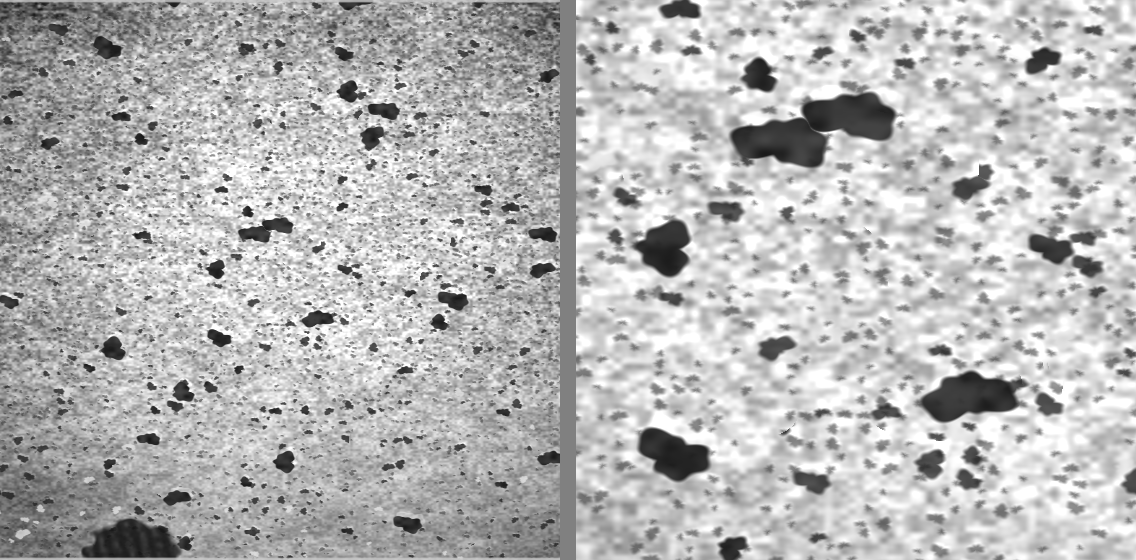
Left: the whole. Right: its middle third, enlarged.
This texture is drawn by a three.js fragment shader. Its source:

```glsl
// Grey stony desert seen from above, bright in the middle and dim at the rim.
// Stretched value noise makes the sand; jittered cells scatter specks, pebbles
// and rocks, each with a dark ragged body and a pale upper edge.
varying vec2 vUv;

const vec2 GLOW_CENTER = vec2(0.55, 0.54);
const float GLOW_LEVEL = 0.87;
const float GLOW_FALLOFF = 0.90;
const float EDGE_SOFTNESS = 0.0021;
const float CELL_FLATTEN = 1.45;
const float SPECK_CELLS = 88.0;
const float PEBBLE_CELLS = 43.0;
const float ROCK_CELLS = 17.0;
const float CHIP_CELLS = 36.0;
const float ROCK_SHADE = 0.06;
const float CHIP_SHADE = 0.90;
const vec2 MOUND_CENTER = vec2(0.235, -0.005);
const vec2 MOUND_RADII = vec2(0.088, 0.078);

float hash(vec2 p) {
  vec3 q = fract(vec3(p.xyx) * 0.1031);
  q += dot(q, q.yzx + 33.33);
  return fract((q.x + q.y) * q.z);
}

float valueNoise(vec2 p) {
  vec2 cell = floor(p);
  vec2 f = fract(p);
  f = f * f * (3.0 - 2.0 * f);
  float low = mix(hash(cell), hash(cell + vec2(1.0, 0.0)), f.x);
  float high = mix(hash(cell + vec2(0.0, 1.0)), hash(cell + vec2(1.0)), f.x);
  return mix(low, high, f.y);
}

// Soft ragged disc; the wobble of its rim depends on the phase.
float stone(vec2 d, float radius, float phase, float soft) {
  float angle = atan(d.y, d.x + 0.0001);
  float rim = 1.0 + 0.24 * sin(2.0 * angle + phase)
            + 0.15 * sin(3.0 * angle + phase * 2.3)
            + 0.08 * sin(7.0 * angle + phase * 3.7);
  return 1.0 - smoothstep(-soft, soft, length(d) - radius * rim);
}

// Scattered stones: x is the body, y the lit strip above it.
vec2 scatter(vec2 uv, float cells, float density, float seed) {
  vec2 p = uv * vec2(cells, cells * CELL_FLATTEN);
  vec2 home = floor(p);
  float soft = EDGE_SOFTNESS * cells;
  vec2 cover = vec2(0.0);
  for (int j = -1; j <= 1; j++) {
    for (int i = -1; i <= 1; i++) {
      vec2 cell = home + vec2(float(i), float(j));
      vec2 key = cell + seed;
      float present = step(hash(key + 7.7), density);
      vec2 jitter = vec2(hash(key + 19.3), hash(key + 41.9));
      vec2 d = p - cell - 0.2 - 0.6 * jitter;
      float pick = hash(key + 63.1);
      float radius = mix(0.15, 0.42, pick * pick);
      float phase = 6.2832 * hash(key + 87.5);
      float body = stone(d, radius, phase, soft);
      float lit = stone(d - radius * vec2(0.25, 0.55), radius, phase, soft);
      cover = max(cover, present * vec2(body, lit));
    }
  }
  return vec2(cover.x, cover.y * (1.0 - cover.x));
}

// Broad light, streaks and fine grain of the sand.
float sand(vec2 uv, float farness) {
  vec2 fromGlow = uv - GLOW_CENTER;
  float light = GLOW_LEVEL - GLOW_FALLOFF * dot(fromGlow, fromGlow);
  float streaks = valueNoise(uv * vec2(5.0, 17.0) + 3.0) - 0.5;
  float ripples = valueNoise(uv * vec2(24.0, 62.0) + 11.0) - 0.5;
  float grain = valueNoise(uv * vec2(112.0, 185.0) + 29.0) - 0.5;
  float dust = valueNoise(uv * vec2(215.0, 290.0) + 53.0) - 0.5;
  float horizon = smoothstep(0.86, 1.0, uv.y);
  light += streaks * mix(0.10, 0.26, horizon) + ripples * 0.13;
  light += (grain * 0.32 + dust * 0.24) * mix(0.55, 1.15, farness);
  return light - 0.07 * horizon;
}

void main() {
  vec2 uv = vUv;
  float farness = smoothstep(0.05, 0.55, uv.y);
  float shade = sand(uv, farness);

  // Stones, from the finest to the largest
  float clumps = valueNoise(uv * vec2(9.0, 14.0) + 71.0);
  float speckDensity = mix(0.18, 0.40, farness) * (0.65 + 0.7 * clumps);
  vec2 specks = scatter(uv, SPECK_CELLS, speckDensity, 100.0);
  vec2 pebbles = scatter(uv, PEBBLE_CELLS, 0.08 + 0.16 * clumps, 200.0);
  vec2 rocks = scatter(uv, ROCK_CELLS, 0.15, 300.0);
  vec2 chips = scatter(uv, CHIP_CELLS, mix(0.09, 0.03, farness), 400.0);
  float facets = 0.18 * valueNoise(uv * vec2(90.0, 120.0));

  shade += 0.10 * specks.y + 0.12 * pebbles.y + 0.13 * rocks.y;
  shade = mix(shade, CHIP_SHADE, 0.75 * chips.x);
  shade = mix(shade, 0.24, 0.58 * specks.x);
  shade = mix(shade, 0.12, 0.76 * pebbles.x);
  shade = mix(shade, ROCK_SHADE + facets, 0.94 * rocks.x);

  // Dark ribbed mound at the lower rim
  vec2 m = (uv - MOUND_CENTER) / MOUND_RADII;
  float ragged = 0.25 * (valueNoise(uv * 60.0) - 0.5);
  float mound = 1.0 - smoothstep(0.92, 1.06, length(m) + ragged);
  float ribs = 0.5 + 0.5 * sin(22.0 * m.x + 5.0 * m.y);
  shade = mix(shade, 0.08 + 0.14 * ribs * valueNoise(uv * 110.0), 0.9 * mound);

  // Thin pale strips along the top and bottom
  float rimDistance = min(uv.y, 1.0 - uv.y);
  shade = mix(shade, 0.80, 0.8 * (1.0 - smoothstep(0.002, 0.006, rimDistance)));

  gl_FragColor = vec4(vec3(clamp(shade, 0.0, 1.0)), 1.0);
}
```
